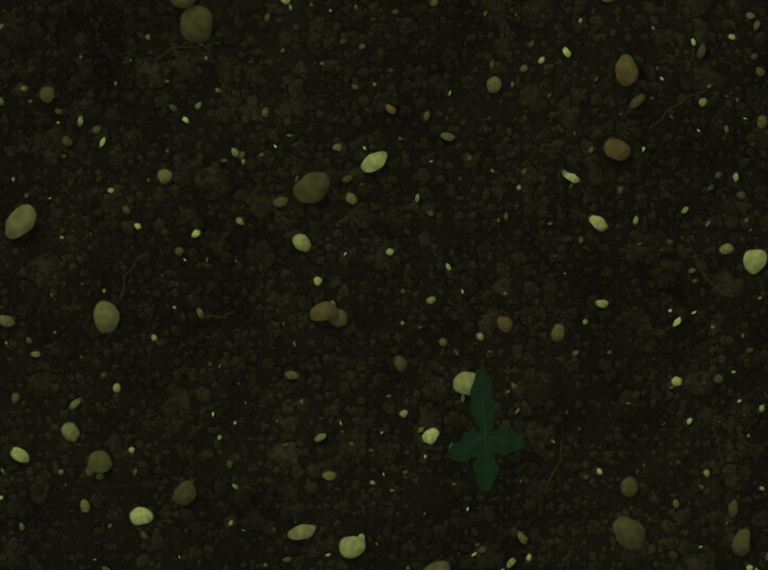
This texture is drawn by a Shadertoy shader. Its source:

```glsl
const vec3 SOIL_DARK = vec3(0.076, 0.074, 0.045);
const vec3 SOIL_CLOD = vec3(0.108, 0.105, 0.060);
const vec3 STONE_DULL = vec3(0.20, 0.20, 0.10);
const vec3 STONE_PALE = vec3(0.50, 0.55, 0.30);
const vec3 STONE_RUST = vec3(0.26, 0.23, 0.115);
const vec3 LEAF_GREEN = vec3(0.082, 0.145, 0.078);
const vec3 TWIG_BROWN = vec3(0.17, 0.16, 0.085);
const vec2 LIGHT_DIR = vec2(-0.45, 0.89);
const vec2 PLANT_POS = vec2(0.632, 0.236);
const float LEAF_WIDTH = 0.023;
const vec4 LEAF_ANGLES = vec4(1.64, 3.70, 6.03, 4.73);
const vec4 LEAF_LENGTHS = vec4(0.118, 0.074, 0.070, 0.099);
const float EDGE = 0.0023;
const int TWIGS = 7;

vec3 hash3(vec2 c) {
    vec3 q = fract(c.xyx * vec3(0.1031, 0.1030, 0.0973));
    q += dot(q, q.yxz + 33.33);
    return fract((q.xxy + q.yzz) * q.zyx);
}

vec2 gradient(vec2 c) {
    float a = 6.2832 * hash3(c + 71.0).x;
    return vec2(cos(a), sin(a));
}

float gradientNoise(vec2 p) {
    vec2 i = floor(p), f = p - i;
    vec2 u = f * f * f * (f * (f * 6.0 - 15.0) + 10.0);
    vec2 e = vec2(1.0, 0.0);
    float low = mix(dot(gradient(i), f), dot(gradient(i + e), f - e), u.x);
    float high = mix(dot(gradient(i + e.yx), f - e.yx), dot(gradient(i + 1.0), f - 1.0), u.x);
    return mix(low, high, u.y);
}

vec2 rotate(vec2 p, float a) {
    return vec2(cos(a) * p.x + sin(a) * p.y, cos(a) * p.y - sin(a) * p.x);
}

// Crumbs of earth with ragged, soft edges, each shading the gap around it
vec3 addClods(vec3 col, vec2 p, float cell, float cover, float seed) {
    vec2 q = p / cell + seed;
    q += 0.38 * vec2(gradientNoise(q * 1.7), gradientNoise(q * 1.7 + 37.0));
    q += 0.14 * vec2(gradientNoise(q * 4.3), gradientNoise(q * 4.3 + 53.0));
    vec2 base = floor(q);
    for (int y = -1; y <= 1; y++)
    for (int x = -1; x <= 1; x++) {
        vec2 id = base + vec2(x, y);
        vec3 rnd = hash3(id + seed), look = hash3(id + seed + 19.0);
        if (rnd.z > cover) continue;
        vec2 offset = q - id - mix(vec2(0.2), vec2(0.8), rnd.xy);
        float radius = mix(0.30, 0.62, look.x);
        vec2 local = offset / radius;
        float d = length(local);
        float light = mix(0.80, 1.18, look.y) * (1.04 + 0.20 * dot(local, LIGHT_DIR) - 0.14 * d * d);
        col *= 1.0 - 0.20 * smoothstep(1.3, 0.9, d);
        col = mix(col, SOIL_CLOD * light, 0.92 * smoothstep(1.08, 0.62, d));
    }
    return col;
}

// Scattered stones: smooth uneven ovals with domed shading
vec3 addStones(vec3 col, vec2 p, float cell, float cover, vec2 radii, float seed) {
    vec2 base = floor(p / cell);
    for (int y = -1; y <= 1; y++)
    for (int x = -1; x <= 1; x++) {
        vec2 id = base + vec2(x, y);
        vec3 rnd = hash3(id + seed), look = hash3(id + seed + 43.0), shape = hash3(id + seed + 87.0);
        if (rnd.z > cover) continue;
        float radius = mix(radii.x, radii.y, pow(look.x, 1.5));
        vec2 local = (p - (id + rnd.xy) * cell) / radius;
        vec2 oval = rotate(local, 6.2832 * shape.x) * vec2(mix(0.75, 0.95, shape.y), mix(1.0, 1.7, shape.z * shape.z));
        oval.y *= 1.0 + 0.28 * (shape.y - 0.3) * clamp(oval.x, -1.0, 1.0);
        float d = length(oval);
        vec2 dir = oval / max(d, 0.001);
        d /= 1.0 + 0.22 * gradientNoise(dir * 0.95 + rnd.xy * 60.0);
        vec3 tint = mix(STONE_DULL, STONE_PALE, pow(look.y, 1.7));
        tint = mix(tint, STONE_RUST, step(0.85, look.z) * 0.8);
        float light = 1.03 + 0.20 * dot(local, LIGHT_DIR) - 0.18 * d * d;
        light += 0.22 * gradientNoise(local * 1.8 + rnd.xy * 90.0);
        float shadow = length(local + 0.35 * LIGHT_DIR);
        col *= 1.0 - 0.35 * smoothstep(1.35, 0.8, shadow);
        col = mix(col, tint * light, smoothstep(EDGE, -EDGE, (d - 1.0) * radius));
    }
    return col;
}

// Thin curved roots lying on the soil
vec3 addTwigs(vec3 col, vec2 p, float aspect) {
    for (int i = 0; i < TWIGS; i++) {
        vec3 rnd = hash3(vec2(i * 17 + 3, 5.0)), bend = hash3(vec2(i * 23 + 9, 41.0));
        vec2 q = rotate(p - rnd.xy * vec2(aspect, 1.0), 3.1416 * rnd.z);
        float len = mix(0.025, 0.065, bend.x);
        float curve = (bend.y - 0.5) * 12.0 * q.x * q.x + 0.012 * gradientNoise(q.xx * 22.0 + float(i));
        float d = max(abs(q.y - curve) - 0.0014, abs(q.x) - len);
        col = mix(col, TWIG_BROWN, 0.8 * smoothstep(EDGE, -EDGE, d));
    }
    return col;
}

// Seedling: four leaves around one stem, each with a faint midrib
vec3 addSeedling(vec3 col, vec2 p) {
    for (int i = 0; i < 4; i++) {
        vec2 q = rotate(p, LEAF_ANGLES[i]);
        float t = clamp(q.x / LEAF_LENGTHS[i], 0.0, 1.0);
        float outline = LEAF_WIDTH * pow(sin(3.1416 * t), 0.6);
        outline *= 0.92 + 0.5 * gradientNoise(vec2(t * 4.0, float(i) * 7.3 + sign(q.y)));
        float d = max(abs(q.y) - outline, abs(q.x - 0.5 * LEAF_LENGTHS[i]) - 0.5 * LEAF_LENGTHS[i]);
        float rib = smoothstep(0.0025, 0.0, abs(q.y)) * (1.0 - t);
        vec3 leaf = LEAF_GREEN * (0.97 + 0.3 * rib + 0.15 * gradientNoise(p * 60.0));
        col = mix(col, leaf, smoothstep(EDGE, -EDGE, d));
    }
    return col;
}

void mainImage(out vec4 fragColor, in vec2 fragCoord) {
    vec2 p = fragCoord / iResolution.y;
    float aspect = iResolution.x / iResolution.y;
    vec3 col = SOIL_DARK;
    col = addClods(col, p, 0.060, 0.30, 61.0);
    col = addClods(col, p, 0.027, 0.50, 29.0);
    col = addClods(col, p, 0.015, 0.50, 3.0);
    col *= 1.0 + 0.25 * gradientNoise(p * 3.1) + 0.25 * gradientNoise(p * 13.0);
    col *= 1.0 + 0.26 * gradientNoise(p * 85.0) + 0.22 * gradientNoise(p * 180.0);
    col = addTwigs(col, p, aspect);
    col = addStones(col, p, 0.040, 0.30, vec2(0.0026, 0.0075), 7.0);
    col = addStones(col, p, 0.090, 0.34, vec2(0.0080, 0.0165), 131.0);
    col = addStones(col, p, 0.200, 0.46, vec2(0.019, 0.034), 211.0);
    col = addSeedling(col, p - vec2(PLANT_POS.x * aspect, PLANT_POS.y));
    fragColor = vec4(col, 1.0);
}
```
